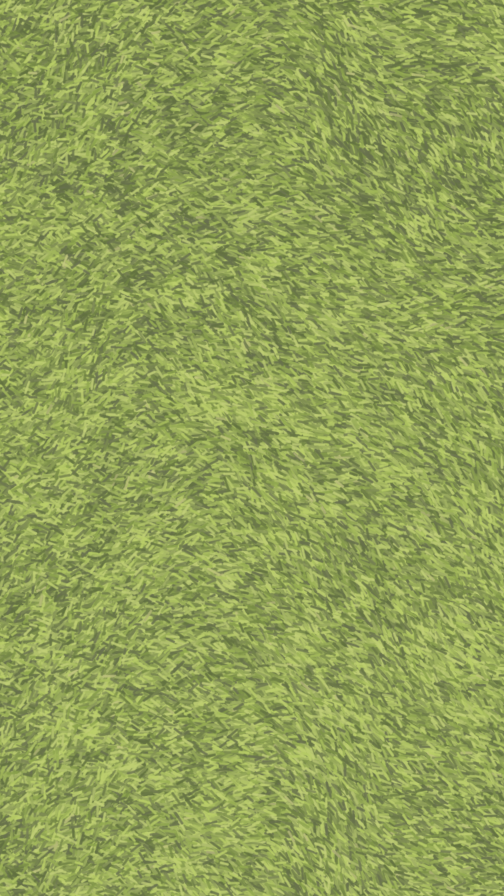
Give the GLSL for this texture, as a Shadertoy shader.

```glsl
const vec3 SHADE = vec3(0.39, 0.44, 0.27);
const vec3 LEAF = vec3(0.565, 0.645, 0.325);
const vec3 SUNLIT = vec3(0.74, 0.81, 0.43);
const vec3 DRY_SHIFT = vec3(0.035, 0.0, 0.075);
const vec3 STRAW = vec3(0.78, 0.77, 0.53);
const int LAYERS = 6;

float hash(vec2 p) {
    vec3 q = fract(p.xyx * vec3(0.1031, 0.1030, 0.0973));
    q += dot(q, q.yzx + 33.33);
    return fract((q.x + q.y) * q.z);
}

float noise(vec2 p) {
    vec2 i = floor(p);
    vec2 f = fract(p);
    f = f * f * (3.0 - 2.0 * f);
    float low = mix(hash(i), hash(i + vec2(1, 0)), f.x);
    float high = mix(hash(i + vec2(0, 1)), hash(i + vec2(1, 1)), f.x);
    return mix(low, high, f.y);
}

float segmentDistance(vec2 p, vec2 halfSpan) {
    float along = clamp(dot(p, halfSpan) / dot(halfSpan, halfSpan), -1.0, 1.0);
    return length(p - halfSpan * along);
}

// Broad light, wide patches and small shaded tufts
float lawnTone(vec2 p, float aspect) {
    float light = mix(0.07, -0.07, p.y / aspect);
    float patches = noise(p * 5.0 + 8.0) - 0.5;
    float tufts = noise(p * vec2(24.0, 32.0) + 40.0) - 0.5;
    float roughness = mix(0.36, 0.20, smoothstep(0.2, 0.9, p.x));
    return 0.49 + light + 0.12 * patches + roughness * tufts;
}

// Blades lean upward on the left and downward on the right
float bladeAngle(vec2 p, float random) {
    float side = smoothstep(0.05, 0.7, p.x);
    float lean = mix(0.35, -0.55, side) + 1.1 * (noise(p * 6.0) - 0.5);
    return lean + (random - 0.5) * mix(2.2, 1.3, side);
}

vec3 grassColor(float tone, float dryness) {
    vec3 color = mix(SHADE, LEAF, clamp(tone * 2.0, 0.0, 1.0));
    color = mix(color, SUNLIT, clamp(tone * 2.0 - 1.0, 0.0, 1.0));
    return color + DRY_SHIFT * (dryness - 0.4);
}

// One layer of scattered blades, blended over what lies below
vec3 addBlades(vec3 below, vec2 p, float density, vec2 offset, float aspect) {
    vec2 grid = p * density + offset;
    vec2 home = floor(grid);
    vec3 color = below;
    for (int y = -1; y <= 1; y++) {
        for (int x = -1; x <= 1; x++) {
            vec2 cell = home + vec2(x, y);
            vec2 center = cell + vec2(hash(cell + 3.7), hash(cell + 71.3));
            vec2 place = (center - offset) / density;
            float angle = bladeAngle(place, hash(cell + 19.1));
            float reach = mix(0.4, 0.8, hash(cell + 53.9));
            vec2 halfSpan = reach * vec2(cos(angle), sin(angle));
            float d = segmentDistance(grid - center, halfSpan);
            float cover = 0.85 * (1.0 - smoothstep(0.03, 0.31, d));

            float tone = lawnTone(place, aspect) + 1.25 * (hash(cell + 97.5) - 0.5);
            vec3 blade = grassColor(tone, hash(cell + 31.7));
            blade = mix(blade, STRAW, 0.7 * step(0.994, hash(cell + 11.2)));
            color = mix(color, blade, cover);
        }
    }
    return color;
}

void mainImage(out vec4 fragColor, in vec2 fragCoord) {
    vec2 p = fragCoord / iResolution.x;
    float aspect = iResolution.y / iResolution.x;
    vec3 color = grassColor(lawnTone(p, aspect) - 0.3, 0.3);

    for (int i = 0; i < LAYERS; i++) {
        float layer = float(i);
        float density = 54.0 + 3.0 * layer;
        vec2 offset = vec2(117.3, 209.1) * (layer + 1.0);
        color = addBlades(color, p, density, offset, aspect);
    }
    fragColor = vec4(color, 1.0);
}
```
